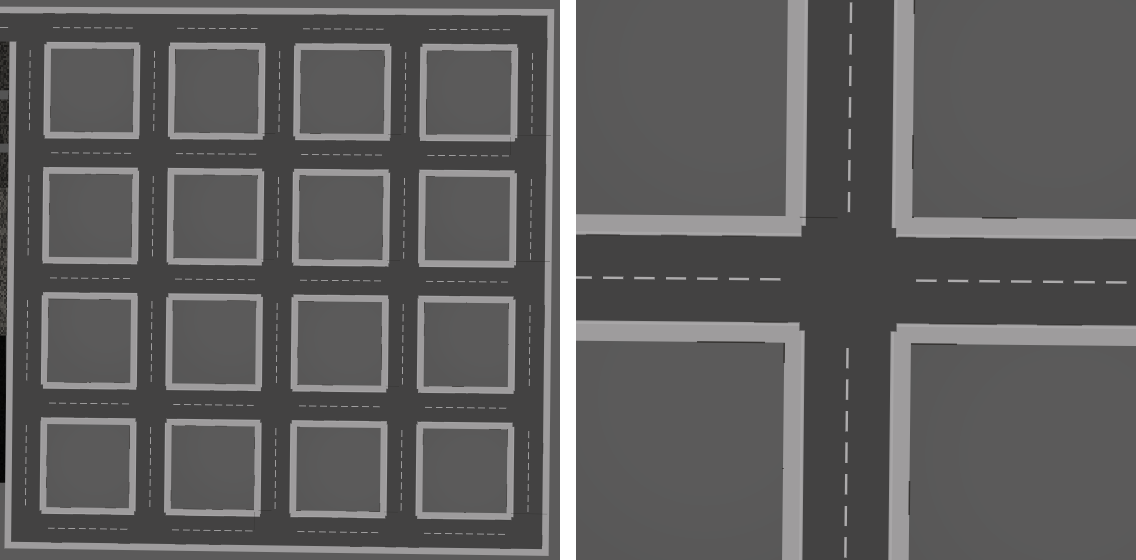
Left: the whole. Right: its middle third, enlarged.
This pattern is drawn by a Shadertoy shader. Its source:

```glsl
// A plan view of a four by four grid of city blocks: pale kerbs around grey lots,
// dark streets with dashed centre lines, and a rim with an exit at the upper left.
// A slightly skewed lattice places everything; hashes vary kerbs, cracks and seams.

const float LOT_IN = 0.332, LOT_OUT = 0.386;   // kerb edges, in lattice cells
const vec3 GROUND = vec3(0.357, 0.354, 0.354);
const vec3 ROAD = vec3(0.262, 0.260, 0.260);
const vec3 KERB = vec3(0.618, 0.612, 0.616);
const vec3 CRACK = vec3(0.13, 0.12, 0.11);

float hash(vec2 p) {
    vec3 h = fract(p.xyx * vec3(0.1031, 0.103, 0.0973));
    h += dot(h, h.yzx + 33.33);
    return fract((h.x + h.y) * h.z);
}

float boxDist(vec2 p, vec2 halfSize) {
    vec2 d = abs(p) - halfSize;
    return max(d.x, d.y);
}

float fill(float d, float aa) { return clamp(0.5 - d / aa, 0.0, 1.0); }

// Canvas position to lattice cells; block centres fall on whole numbers.
vec2 toLattice(vec2 p) {
    vec2 g = (p - vec2(0.164, 0.1615)) / 0.2236;
    for (int i = 0; i < 3; i++) {
        g.x = (p.x - 0.164 + 0.0023 * g.y) / (0.2221 + 0.00074 * g.x);
        g.y = (p.y - 0.1615 - 0.0013 * g.x) / (0.2236 + 0.0005 * g.x);
    }
    return g;
}

// Eight dashes along a block side, on the centre line of a street.
float dashes(float along, float across, float aa) {
    float s = (along + 0.32) / 0.0837;
    float gap = (abs(fract(s) - 0.325) - 0.325) * 0.0837;
    float d = max(max(gap, abs(along) - 0.32), abs(across) - 0.0032);
    return fill(d, aa);
}

// Broken hairline cracks along a kerb edge.
float slivers(float along, float across, vec2 seed, float aa) {
    float piece = floor(along * 11.0 + hash(seed) * 5.0);
    float present = step(0.74, hash(seed + vec2(piece, piece * 3.7)));
    return present * fill(abs(across) - 0.002, aa);
}

// Four kerb bars whose ends do not quite line up.
float kerbDist(vec2 q, vec2 id) {
    float mid = 0.5 * (LOT_IN + LOT_OUT), halfWidth = 0.5 * (LOT_OUT - LOT_IN);
    vec2 jog = 0.016 * (vec2(hash(id + sign(q)), hash(id + sign(q) + 17.0)) - 0.5);
    float across = boxDist(vec2(q.x - jog.x, abs(q.y) - mid), vec2(0.376, halfWidth));
    float upright = boxDist(vec2(abs(q.x) - mid, q.y - jog.y), vec2(halfWidth, 0.360));
    return min(across, upright);
}

vec3 drawBlock(vec3 col, vec2 q, vec2 id, float aa) {
    // Lot with a faint broad shade
    float shade = smoothstep(0.15, 0.6, length(q - 0.2 * vec2(hash(id), -hash(id + 5.0))));
    col = mix(col, GROUND - 0.014 * shade, fill(boxDist(q, vec2(0.345)), aa));
    // Kerb with a lighter outer lip
    float d = kerbDist(q, id);
    float lip = fill(abs(boxDist(q, vec2(LOT_OUT - 0.006))) - 0.003, aa);
    col = mix(col, KERB + 0.04 * lip, fill(d, aa));
    // Cracks on both kerb edges
    vec2 a = abs(q), side = id + 9.0 * sign(q);
    float inSpan = step(max(a.x, a.y), LOT_OUT + 0.01);
    float crack = slivers(q.x, a.y - LOT_IN, side, aa) * step(a.x, LOT_IN);
    crack = max(crack, slivers(q.y, a.x - LOT_IN, side + 31.0, aa) * step(a.y, LOT_IN));
    crack = max(crack, 0.6 * slivers(q.x, a.y - LOT_OUT, side + 53.0, aa) * step(a.x, 0.37));
    return mix(col, CRACK, 0.75 * crack * inSpan);
}

// Dark structures of diminishing width along the left margin.
vec3 drawMargin(vec3 col, vec2 p, float aa) {
    for (int i = 0; i < 3; i++) {
        float n = float(i), top = 0.073 + 0.263 * n;
        float d = boxDist(p - vec2(0.0, top + 0.1315), vec2(0.0165 - 0.003 * n, 0.1315));
        float tone = i == 0 ? 0.17 : (i == 1 ? 0.25 : 0.03);
        float grain = 0.6 + 0.8 * hash(floor(p * vec2(380.0, 260.0)));
        col = mix(col, tone * grain * vec3(1.0, 0.97, 0.92), fill(d, aa));
    }
    float ledge = abs(abs(p.y - 0.217) - 0.0475) - 0.008;
    return mix(col, vec3(0.33), fill(max(ledge, p.x - 0.015), aa));
}

void mainImage(out vec4 fragColor, in vec2 fragCoord) {
    vec2 p = fragCoord / iResolution.xy;
    p.y = 1.0 - p.y;
    float pixel = 1.0 / min(iResolution.x, iResolution.y), aa = pixel * 4.46;
    vec2 g = toLattice(p);
    vec2 id = clamp(floor(g + 0.5), 0.0, 3.0), q = g - id;

    // Ground, rim and streets
    vec2 site = g - 1.5;
    float inner = boxDist(site, vec2(2.113));
    vec3 col = drawMargin(GROUND, p, pixel);
    float rim = min(boxDist(site, vec2(2.166)), boxDist(g - vec2(-0.8, -0.64), vec2(0.25, 0.026)));
    col = mix(col, KERB, fill(rim, aa));
    float street = min(inner, boxDist(g - vec2(-0.8, -0.5), vec2(0.25, 0.113)));
    col = mix(col, ROAD, fill(street, aa));
    vec2 s = abs(site);
    float rimCrack = s.y > s.x ? slivers(g.x, inner, sign(site) + 71.0, aa)
                               : slivers(g.y, inner, sign(site) + 83.0, aa);
    col = mix(col, CRACK, 0.7 * rimCrack * step(-2.1, site.x));

    // Centre lines, with one dash in the exit
    vec2 fromLine = fract(g) - 0.5;
    float paint = max(dashes(q.x, fromLine.y, aa), dashes(q.y, fromLine.x, aa));
    paint *= step(inner, 0.0);
    paint = max(paint, fill(boxDist(g - vec2(-0.72, -0.5), vec2(0.04, 0.0032)), aa));
    col = mix(col, KERB + 0.06, paint);

    // Blocks, then hairline seams reaching from some corners into the street
    col = drawBlock(col, q, id, aa);
    float reach = id.x > 2.5 ? 0.14 : 0.05;
    float seam = boxDist(q - vec2(0.37 + reach, 0.335), vec2(reach, 0.0015));
    seam = min(seam, boxDist(q - vec2(0.335, 0.42), vec2(0.0015, 0.07)) + step(hash(id + 3.0), 0.6));
    col = mix(col, CRACK, 0.5 * step(0.45, hash(id + 41.0)) * fill(seam, aa));
    fragColor = vec4(col, 1.0);
}
```
